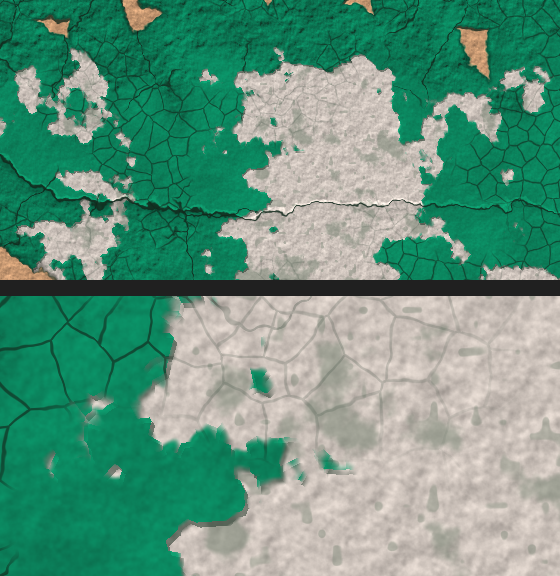
Top: the whole. Bottom: its middle third, enlarged.
Write a WebGL 1 fragment shader that draws this texture.

```glsl
precision highp float;
uniform vec2 u_resolution;

#define BARE_LEVEL 0.21
#define FLAKE_SCALE 52.0
#define CRACK_SCALE 15.0
#define PEEL_SCALE 2.7
#define PEEL_SIZE 0.034
#define GRAIN_SCALE 42.0
#define GREEN vec3(0.045, 0.56, 0.395)
#define GREEN_SHADE vec3(0.045, 0.39, 0.275)
#define PLASTER vec3(0.80, 0.76, 0.73)
#define PLASTER_SHADE vec3(0.50, 0.54, 0.48)
#define TAN vec3(0.77, 0.59, 0.44)
#define DARK vec3(0.07, 0.16, 0.11)

float hash(vec2 p) {
  vec3 q = fract(p.xyx * 0.1031);
  q += dot(q, q.yzx + 33.33);
  return fract((q.x + q.y) * q.z);
}

vec2 hash2(vec2 p) { return vec2(hash(p), hash(p + 71.7)); }

float noise(vec2 p) {
  vec2 g = floor(p), f = fract(p);
  f *= f * (3.0 - 2.0 * f);
  vec2 e = vec2(0.0, 1.0);
  return mix(mix(hash(g), hash(g + e.yx), f.x),
             mix(hash(g + e), hash(g + e.yy), f.x), f.y);
}

float fbm(vec2 p) {
  float sum = 0.0, weight = 0.5;
  for (int i = 0; i < 5; i++) {
    sum += weight * noise(p);
    p = mat2(1.6, 1.2, -1.2, 1.6) * p + 17.3;
    weight *= 0.5;
  }
  return sum / 0.97;
}

// Voronoi: x is the distance to the border, yz the nearest centre
vec3 cells(vec2 p) {
  vec2 g = floor(p), f = fract(p), near = vec2(8.0), second = vec2(9.0);
  for (int j = -1; j <= 1; j++)
    for (int i = -1; i <= 1; i++) {
      vec2 o = vec2(float(i), float(j));
      vec2 r = o + hash2(g + o) - f;
      if (dot(r, r) < dot(near, near)) { second = near; near = r; }
      else if (dot(r, r) < dot(second, second)) second = r;
    }
  return vec3(dot(0.5 * (near + second), normalize(second - near)), p + near);
}

// Positive where paint has flaked off: a worn column plus angular flecks
float bareField(vec2 p) {
  vec2 q = mix(p, cells(p * FLAKE_SCALE).yz / FLAKE_SCALE, 0.5);
  float across = (p.x - 1.17) / 0.23;
  float column = exp(-across * across) * (1.0 - smoothstep(0.7, 0.84, p.y));
  return 0.6 * column + 1.05 * (fbm(q * 11.0) - 0.5) + 0.45 * (noise(q * 3.3 + 4.0) - 0.5)
       - 0.2 * smoothstep(0.68, 0.9, p.y) - BARE_LEVEL;
}

// Signed distance to torn three-sided holes, denser near the top and left
float peelField(vec2 p) {
  float d = dot(p, vec2(0.55, 0.84)) - 0.13;
  vec2 g = floor(p * PEEL_SCALE);
  for (int j = -1; j <= 1; j++)
    for (int i = -1; i <= 1; i++) {
      vec2 id = g + vec2(float(i), float(j));
      vec2 centre = (id + 0.15 + 0.7 * hash2(id + 5.0)) / PEEL_SCALE;
      float chance = 0.04 + 0.7 * smoothstep(0.68, 0.88, centre.y)
                   + 0.4 * (1.0 - smoothstep(0.05, 0.35, centre.x));
      if (hash(id + 31.0) > chance) continue;
      vec2 q = (p - centre) * vec2(0.8, 1.15);
      float side = -1.0, turn = 6.28 * hash(id + 13.0);
      for (int k = 0; k < 3; k++) {
        float a = turn + 2.09 * float(k) + 0.5 * hash(id + float(k));
        side = max(side, dot(q, vec2(cos(a), sin(a))));
      }
      d = min(d, side - PEEL_SIZE * (0.55 + 0.7 * hash(id + 47.0)));
    }
  return d;
}

float line(float d, float width, float px) {
  return 1.0 - smoothstep(width - 0.5 * px, width + px, abs(d));
}

void main() {
  float px = 1.0 / u_resolution.y;
  vec2 p = gl_FragCoord.xy * px;
  vec2 warp = vec2(fbm(p * 8.0), fbm(p * 8.0 + 19.0)) - 0.5;
  vec2 toLight = vec2(-0.004, 0.006);
  float relief = fbm(p * GRAIN_SCALE) - fbm((p + toLight) * GRAIN_SCALE);
  float speck = noise(p * 190.0) - 0.5;

  // Long seam with a raised lip on the left
  float seam = p.y - 0.25 - 0.17 * exp(-p.x * 6.0) - 0.16 * warp.y
             - 0.03 * (noise(vec2(p.x * 9.0, 2.0)) - 0.5);
  float lip = 1.0 - smoothstep(0.4, 1.1, p.x);

  // Paint: smooth and bright in the middle, coarse and dull at the top
  float rough = smoothstep(0.6, 0.9, p.y + 0.8 * warp.x);
  rough = max(rough, 0.7 * lip * (1.0 - smoothstep(-0.03, 0.0, seam)));
  float tone = 0.24 + 0.38 * rough + 0.9 * warp.y - relief * (1.0 + 2.2 * rough) + 0.25 * speck;
  vec3 paint = mix(GREEN, GREEN_SHADE, clamp(tone, -0.2, 1.5));
  paint = mix(paint, DARK, 0.6 * rough * smoothstep(0.12, 0.3, -relief));

  // Cracks: fine net in places, plus a few long splits
  float net = cells((p + 0.05 * warp) * CRACK_SCALE).x / CRACK_SCALE;
  float split = cells((p + 0.16 * warp) * 3.2 + 7.0).x / 3.2;
  float netMask = smoothstep(0.42, 0.62, noise(p * 5.0 + 9.0) + 0.12 * (p.x - 1.0));
  float splitMask = smoothstep(0.45, 0.6, noise(p * 4.0 + 33.0));
  float crack = max(0.65 * netMask * line(net, 0.0013, px),
                    0.85 * splitMask * line(split, 0.0018, px));
  paint = mix(paint, DARK, crack);

  // Bare plaster with grain, pits and green smears
  float field = bareField(p);
  float bare = smoothstep(-0.02, 0.02, field);
  float bareToLight = smoothstep(-0.02, 0.02, bareField(p + toLight));
  vec3 plaster = PLASTER * (1.0 + 0.55 * relief + 0.1 * speck);
  float smear = smoothstep(0.57, 0.72, fbm(p * 16.0 + 50.0));
  float pit = smoothstep(0.8, 0.9, noise(p * 60.0 + 3.0));
  plaster = mix(plaster, PLASTER_SHADE, max(0.6 * smear, 0.45 * pit));
  plaster = mix(plaster, DARK, 0.5 * (1.0 - bareToLight) + 0.25 * crack);
  paint *= 1.0 + 0.15 * bareToLight * (1.0 - bare);
  vec3 color = mix(paint, plaster, bare);

  // Seam line and the shadow under its lip
  float under = exp(min(seam, 0.0) * 60.0) * (1.0 - smoothstep(-px, px, seam));
  color *= 1.0 - (0.12 + 0.3 * lip) * under;
  color *= 1.0 + 0.18 * line(seam - 0.008, 0.004, px);
  color = mix(color, DARK, 0.85 * line(seam, 0.0018 + 0.0025 * lip, px));

  // Torn holes down to tan render, shaded by their curled edges
  vec2 torn = p + 0.13 * warp;
  float peel = peelField(torn);
  float hole = 1.0 - smoothstep(-px, px, peel);
  float overhang = smoothstep(-0.002, 0.004, peelField(torn + 1.6 * toLight));
  vec3 render = TAN * (1.0 + 0.7 * relief + 0.15 * speck);
  render = mix(render, DARK, 0.8 * overhang);
  color *= 1.0 - 0.35 * (1.0 - smoothstep(0.0, 0.014, peel)) * (1.0 - hole);
  color = mix(color, render, hole);

  gl_FragColor = vec4(clamp(color, 0.0, 1.0), 1.0);
}
```
